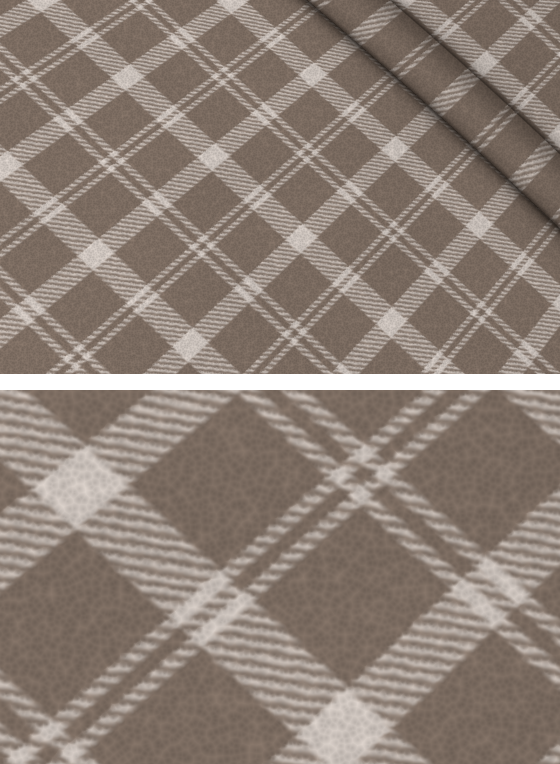
Top: the whole. Bottom: its middle third, enlarged.
This texture is drawn by a Shadertoy shader. Its source:

```glsl
// Brushed wool plaid: diagonal twill checks in perspective, with a rolled fold at the upper right.

#define GROUND vec3(0.475, 0.415, 0.372)
#define LIGHT vec3(0.785, 0.750, 0.725)
#define SHADOW vec3(0.09, 0.07, 0.055)
#define BAND_HALF 0.083           // half width of a wide band, in repeats
#define TWIN_OFFSET 0.042         // centre of each thin stripe from the pair's axis
#define TWIN_HALF 0.021           // half width of a thin stripe
#define TWILL vec2(16.0, -26.0)   // twill ribs per repeat along each thread axis
#define TWILL_DEPTH 0.33
#define GRAIN 0.20
#define ROLL_WIDTH 0.145          // visible width of the rolled fold
#define FOLD_START vec2(0.82, 1.0)
#define FOLD_NORMAL vec2(0.6709, 0.7417)

// Plane to canvas: columns are the two thread axes and the lattice origin.
const mat3 CLOTH_TO_CANVAS = mat3(
    0.2256, -0.2225, -0.012,
    0.3355,  0.2867,  0.083,
    0.5703,  0.5801,  1.0);

vec2 hash2(vec2 cell) {
    vec3 q = fract(vec3(cell.xyx) * vec3(0.1031, 0.1030, 0.0973));
    q += dot(q, q.yzx + 33.33);
    return fract((q.xx + q.yz) * q.zy);
}

// Cellular noise: distance to the nearest scattered point, centred on zero.
float cellular(vec2 p) {
    vec2 cell = floor(p), local = fract(p);
    float nearest = 2.0;
    for (int y = -1; y <= 1; y++) {
        for (int x = -1; x <= 1; x++) {
            vec2 offset = vec2(x, y);
            vec2 d = offset + hash2(cell + offset) - local;
            nearest = min(nearest, dot(d, d));
        }
    }
    return sqrt(nearest) - 0.5;
}

float stripe(float distanceToAxis, float halfWidth, float soft) {
    return 1.0 - smoothstep(halfWidth - soft, halfWidth + soft, distanceToAxis);
}

// Light threads along one axis: a wide band on integers, a thin pair on halves.
float lightThreads(float t, float soft) {
    float toBand = abs(fract(t + 0.5) - 0.5);
    float toPair = 0.5 - toBand;
    return max(stripe(toBand, BAND_HALF, soft),
               stripe(abs(toPair - TWIN_OFFSET), TWIN_HALF, soft));
}

// Threads of both axes alternate on the surface along the diagonal ribs.
float weave(vec2 thread, float soft) {
    float over = 0.5 + TWILL_DEPTH * sin(6.2832 * dot(thread, TWILL));
    return mix(lightThreads(thread.x, soft), lightThreads(thread.y, soft), over);
}

// The second axis is hidden, compressed or resumed as the cloth turns over.
float foldThread(float flatThread, float s) {
    if (s < 0.0) return flatThread;
    if (s < ROLL_WIDTH) return 1.62 + 0.2 * s / ROLL_WIDTH;
    return 2.0 + (s - 0.185) / 0.34;
}

// Brightness across the flat cloth, the roll and the cloth behind it.
float foldShade(float s, float pixel) {
    float flatLit = 1.0 - 0.85 * exp(min(s, 0.0) / 0.016);
    float across = clamp(s / ROLL_WIDTH, 0.0, 1.0);
    float rollLit = 0.62 + 0.36 * sin(3.1416 * pow(across, 0.8));
    rollLit *= smoothstep(-0.10, 0.10, across);
    float behindLit = 0.97 - 0.75 * exp(-max(s - ROLL_WIDTH, 0.0) / 0.011);
    float shade = mix(flatLit, rollLit, smoothstep(-pixel, pixel, s));
    return mix(shade, behindLit, smoothstep(-pixel, pixel, s - ROLL_WIDTH));
}

void mainImage(out vec4 fragColor, in vec2 fragCoord) {
    vec2 p = fragCoord / iResolution.y;
    float pixel = 1.0 / iResolution.y;

    // Fuzzy nap: fine and coarse felted fibres
    float fine = cellular(p * 165.0);
    float coarse = cellular(p * 62.0 + 17.0);
    float broad = sin(p.x * 9.0 + 2.0 * sin(p.y * 7.0)) * sin(p.y * 11.0 + p.x * 4.0);

    // Distance beyond the fold edge, slightly bowed
    vec2 fromFold = p - FOLD_START;
    float along = dot(fromFold, vec2(FOLD_NORMAL.y, -FOLD_NORMAL.x));
    float s = dot(fromFold, FOLD_NORMAL) - 0.008 * sin(3.4 * along);

    // Canvas to thread coordinates
    vec3 plane = inverse(CLOTH_TO_CANVAS) * vec3(p, 1.0);
    vec2 thread = plane.xy / plane.z;
    thread.y = foldThread(thread.y, s);
    thread += 0.008 * vec2(fine, coarse);

    float soft = max(0.010, 2.5 * pixel);
    vec3 color = mix(GROUND, LIGHT, weave(thread, soft));

    // Wear and lighting
    color *= 1.0 + GRAIN * (0.75 * fine + 0.45 * coarse) + 0.015 * broad;
    color *= 1.04 - 0.035 * p.x;
    color = mix(SHADOW, color, foldShade(s, pixel));

    fragColor = vec4(color, 1.0);
}
```
